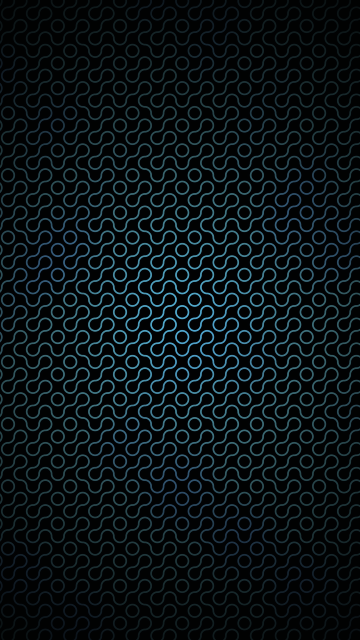
Give the GLSL for this pattern, as a Shadertoy shader.

```glsl
const float TILES_ACROSS = 28.93;
const int PERIOD = 5;
const float LINE_HALF_WIDTH = 0.068;

// One bit per column: a set bit mirrors the tile
const int MIRROR_ROWS[PERIOD] = int[](18, 8, 18, 8, 11);

bool isMirrored(vec2 cell) {
    ivec2 c = ivec2(mod(cell, float(PERIOD)));
    return ((MIRROR_ROWS[c.y] >> c.x) & 1) == 1;
}

// Distance to the two quarter arcs that cross each tile
float arcDistance(vec2 p) {
    vec2 local = fract(p);
    if (isMirrored(floor(p))) local.x = 1.0 - local.x;
    float toCorner = min(length(local), length(local - 1.0));
    return abs(toCorner - 0.5);
}

// Slow drift between 0 and 1 from layered sines
float layeredSines(vec2 p) {
    float sum = sin(p.x * 9.0 + 2.0 * sin(p.y * 5.0));
    sum += 0.6 * sin(p.y * 13.0 - p.x * 7.0 + 1.3);
    sum += 0.4 * sin(p.x * 23.0 + p.y * 17.0);
    return 0.5 + 0.25 * sum;
}

float spotlight(vec2 p, float falloff) {
    return exp(-falloff * dot(p, p));
}

vec3 lineColor(vec2 p, float hueDrift) {
    vec3 teal = vec3(0.31, 0.54, 0.58);
    vec3 blue = vec3(0.28, 0.47, 0.64);
    vec3 cyan = vec3(0.32, 0.70, 0.86);
    vec3 tint = mix(teal, blue, smoothstep(0.45, 1.0, hueDrift));
    return mix(tint, cyan, 0.8 * spotlight(p, 14.0));
}

void mainImage(out vec4 fragColor, in vec2 fragCoord) {
    // Centred coordinates in canvas widths, y pointing down
    vec2 p = (fragCoord - 0.5 * iResolution.xy) / iResolution.x;
    p.y = -p.y;

    // Arc network
    vec2 gridOrigin = vec2(1.18, -1.63);
    float dist = arcDistance(p * TILES_ACROSS - gridOrigin);
    float blur = 0.6 * TILES_ACROSS / iResolution.x;
    float line = 1.0 - smoothstep(LINE_HALF_WIDTH - blur, LINE_HALF_WIDTH + blur, dist);

    // Light fades from the centre to the corners
    float light = spotlight(p, 2.1);
    float halo = exp(-14.0 * dist) * light;

    vec3 color = vec3(0.003, 0.007, 0.009);
    color += vec3(0.012, 0.022, 0.055) * halo;
    color = mix(color, lineColor(p, layeredSines(p)) * light, line);
    fragColor = vec4(color, 1.0);
}
```
